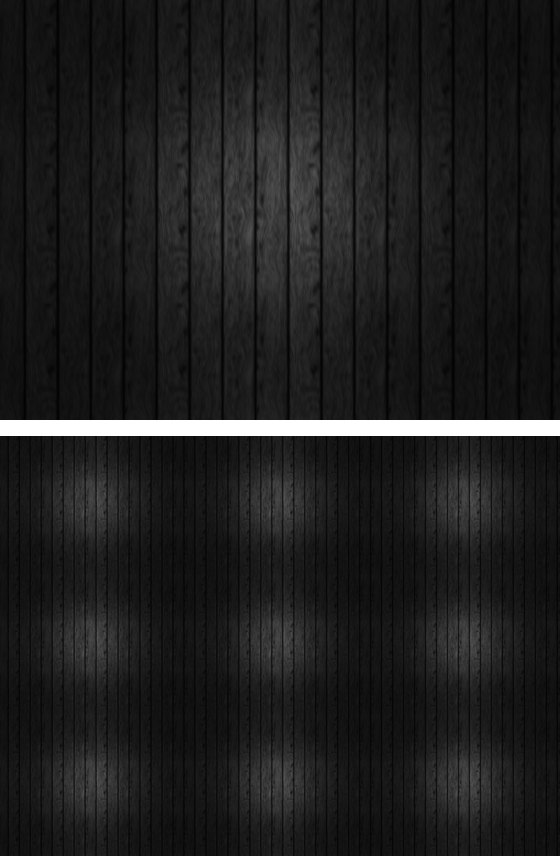
Top: one tile. Bottom: repeated 3 by 3.
Reproduce this texture procedurally as a Shadertoy shader.

```glsl
const float PLANKS = 17.0;
const float ROWS = 3.0;

float hash(vec2 cell, float seed) {
    uvec3 h = uvec3(ivec3(cell, seed)) * uvec3(1597334677u, 3812015801u, 2798796415u);
    uint n = (h.x ^ h.y ^ h.z) * 1597334677u;
    n = (n ^ (n >> 15)) * 2246822519u;
    n ^= n >> 13;
    return float(n >> 8) / 16777216.0;
}

// Value noise that wraps vertically after size.y cells
float noise(vec2 uv, vec2 size, float seed) {
    vec2 q = uv * size, i = floor(q), f = fract(q);
    f = f * f * (3.0 - 2.0 * f);
    float y0 = mod(i.y, size.y), y1 = mod(i.y + 1.0, size.y);
    return mix(mix(hash(vec2(i.x, y0), seed), hash(vec2(i.x + 1.0, y0), seed), f.x),
               mix(hash(vec2(i.x, y1), seed), hash(vec2(i.x + 1.0, y1), seed), f.x), f.y);
}

// Dark specks gathered along one side of a plank
float knots(vec2 uv, float kind) {
    float side = kind == 0.0 ? 0.08 : kind == 1.0 ? 0.82 : 0.5;
    float spread = kind < 2.0 ? 0.25 : 0.9;
    float dark = 0.0;
    for (float k = 0.0; k < 7.0; k++) {
        vec2 r = vec2(hash(vec2(k, 3.0), kind + 40.0), hash(vec2(k, 7.0), kind + 40.0));
        vec2 d = uv - vec2(side + (r.x - 0.5) * spread, r.y);
        d.y -= round(d.y);
        d /= vec2(0.05 + 0.05 * r.y, 0.018 + 0.022 * r.x);
        dark = max(dark, exp(-dot(d, d)) * (kind < 2.0 ? 0.5 : 0.25));
    }
    return dark;
}

float woodGrain(vec2 uv, float kind) {
    vec2 p = uv;
    p.x += 0.16 * (noise(uv, vec2(3.0, 7.0), kind + 10.0) - 0.5);
    float broad = noise(p, vec2(5.0, 3.0), kind + 14.0);
    float streak = noise(p, vec2(13.0, 6.0), kind + 18.0);
    float fleck = noise(p, vec2(18.0, 22.0), kind + 22.0);
    float fiber = noise(p, vec2(30.0, 38.0), kind + 26.0);

    // Arched rings, strongest on the knotty planks
    float rings = sin(28.0 * noise(p, vec2(2.5, 3.0), kind + 30.0) + 9.0 * p.x);
    float ringDepth = kind == 1.0 ? 0.08 : 0.035;

    return 1.0 + 0.22 * (broad - 0.5) + 0.3 * (streak - 0.5) + 0.26 * (fleck - 0.5)
         + 0.2 * (fiber - 0.5) + ringDepth * rings;
}

void mainImage(out vec4 fragColor, in vec2 fragCoord) {
    vec2 uv = fragCoord / iResolution.xy;

    // Plank layout: four kinds of board in turn
    float across = uv.x * PLANKS + 0.245;
    float plank = mod(floor(across), PLANKS);
    float kind = mod(plank, 4.0);
    vec2 board = vec2(fract(across), fract(uv.y * ROWS));

    float tone = woodGrain(board, kind) * (1.0 - knots(board, kind));
    tone *= 0.96 + 0.1 * hash(vec2(kind, 5.0), 60.0);

    // Worn bevel beside each gap, then the gap itself
    float wear = noise(board, vec2(1.0, 9.0), kind + 50.0);
    float bevel = (board.x - 0.1) / 0.035;
    tone += 0.18 * wear * exp(-bevel * bevel);
    float edge = min(board.x, 1.0 - board.x);
    tone *= 0.85 + 0.15 * smoothstep(0.03, 0.16, edge);
    float aa = 0.5 * PLANKS / iResolution.x;
    tone *= mix(0.2, 1.0, smoothstep(0.015 - aa, 0.05 + 0.02 * wear + aa, edge));

    // Pool of light that fades to the borders and wraps
    vec2 s = sin(3.14159 * (uv - vec2(0.49, 0.53)));
    float light = 0.062 + 0.2 * exp(-dot(s * s, vec2(2.1, 1.35)));

    fragColor = vec4(vec3(light * tone), 1.0);
}
```
